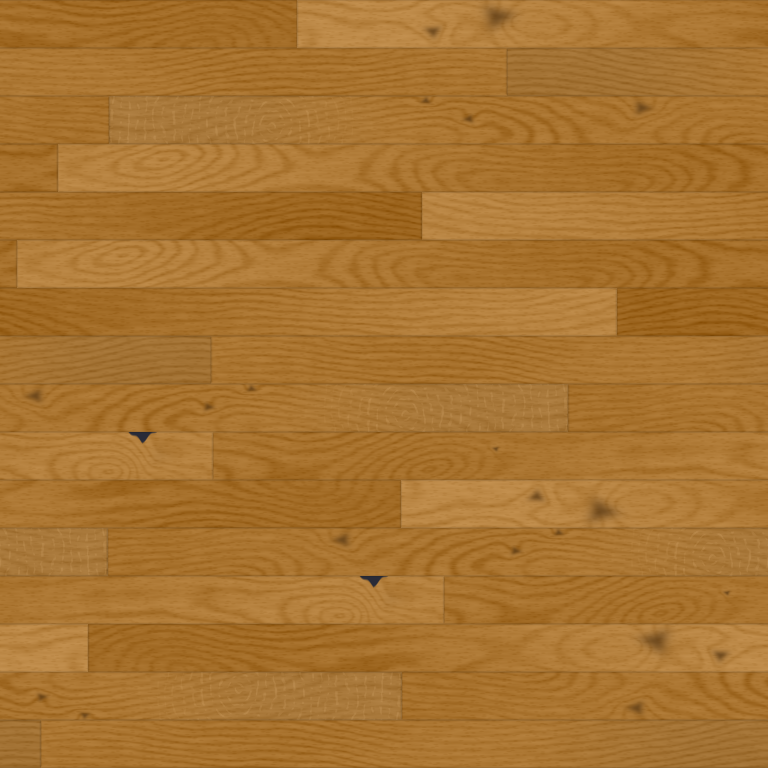
Give the GLSL for this texture, as a three.js fragment shader.

```glsl
varying vec2 vUv;

const float ROWS = 16.0;
const vec3 DEEP_OAK = vec3(0.58, 0.36, 0.08);
const vec3 PALE_OAK = vec3(0.76, 0.56, 0.305);
const vec3 GREY_OAK = vec3(0.60, 0.43, 0.21);
const vec3 KNOT_BROWN = vec3(0.36, 0.23, 0.08);
const vec3 HOLE_BLUE = vec3(0.16, 0.17, 0.22);

// Joint position per row from the top; negative planks run leftwards
const mat4 JOINTS = mat4(0.387, 0.66, 0.142, 0.075, 0.549, 0.022, -0.803, -0.275,
                         -0.74, -0.277, 0.522, -0.14, -0.578, -0.115, -0.523, -0.053);
// Board design per row; negative boards are flipped top to bottom
const mat4 BOARDS = mat4(1, 2, 3, 4, 5, 4, 5, 2, 3, 6, -1, 3, 6, 1, -3, 2);

float pick(mat4 list, float index) {
  float value = 0.0;
  for (int c = 0; c < 4; c++)
    for (int r = 0; r < 4; r++)
      if (abs(float(c * 4 + r) - index) < 0.5) value = list[c][r];
  return value;
}

vec2 hash2(vec2 p) {
  return fract(sin(vec2(dot(p, vec2(127.1, 311.7)), dot(p, vec2(269.5, 183.3)))) * 4375.85);
}

// Distance to the nearest cell point
float cellular(vec2 p) {
  vec2 cell = floor(p), local = fract(p);
  float nearest = 2.0;
  for (int y = -1; y <= 1; y++)
    for (int x = -1; x <= 1; x++) {
      vec2 o = vec2(float(x), float(y));
      nearest = min(nearest, length(o + hash2(cell + o) - local));
    }
  return nearest;
}

float ripple(vec2 p, float seed) {
  float sum = 0.0, amp = 0.5;
  for (int i = 0; i < 4; i++) {
    sum += amp * sin(p.x + seed + 1.3 * sin(p.y + seed * 1.7));
    p = mat2(1.7, 0.6, -0.5, 1.9) * p;
    seed += 2.3;
    amp *= 0.5;
  }
  return sum;
}

// Start tone, end tone, distance of the board from the heart of the log
vec3 boardStyle(float board) {
  if (board < 1.5) return vec3(0.96, 0.40, 0.25);
  if (board < 2.5) return vec3(0.60, 0.55, 2.60);
  if (board < 3.5) return vec3(0.72, 0.50, 0.60);
  if (board < 4.5) return vec3(0.82, 0.42, 0.10);
  if (board < 5.5) return vec3(0.88, 0.30, 0.95);
  return vec3(0.77, 0.50, 0.20);
}

// Growth rings of a log whose heart wanders past the board
float growthField(vec2 p, float seed, float heart) {
  float drift = 0.3 * sin(p.x * 0.42 + seed) + 0.07 * sin(p.x * 1.3 + seed * 2.0);
  float depth = 0.85 * sin(p.x * 0.36 + seed * 1.9) + 0.2 * sin(p.x * 0.9 + seed);
  float field = length(vec2(p.y - 0.5 + drift + heart, depth));
  return field + 0.055 * ripple(p * vec2(1.8, 4.0), seed);
}

// Knot is centre and radius; x bends the grain, y stains it
vec2 knotEffect(vec2 p, vec3 knot, bool present) {
  vec2 d = (p - knot.xy) * vec2(0.75, 1.0) / knot.z;
  float r2 = dot(d, d) * (1.0 + 0.35 * sin(3.0 * atan(d.y, d.x + 0.001) + knot.x));
  return present ? vec2(2.2 * knot.z * exp(-r2 * 0.16), exp(-r2 * 1.6)) : vec2(0.0);
}

vec2 boardKnots(vec2 p, float board) {
  bool knotty = board < 1.5, flecked = abs(board - 3.0) < 0.5, holed = board > 5.5;
  return knotEffect(p, vec3(2.83, 0.35, 0.12), knotty)
       + knotEffect(p, vec3(4.17, 0.65, 0.24), knotty)
       + knotEffect(p, vec3(6.60, 0.90, 0.07), flecked)
       + knotEffect(p, vec3(7.50, 0.52, 0.08), flecked)
       + knotEffect(p, vec3(11.1, 0.75, 0.13), flecked)
       + knotEffect(p, vec3(10.1, 0.65, 0.05), holed)
       + knotEffect(p, vec3(1.10, 0.50, 0.20), holed) * vec2(1.0, 0.1);
}

// Pale curved rays near the start of a quarter-sawn board
float rayFlecks(vec2 p) {
  float arcs = length((p - vec2(3.4, 0.35)) * vec2(1.0, 0.8)) + 0.07 * ripple(p * 5.0, 1.0);
  float lines = smoothstep(0.55, 1.0, sin(arcs * 34.0));
  float broken = smoothstep(0.25, 0.6, cellular(p * vec2(5.0, 9.0)));
  return lines * broken * (1.0 - smoothstep(3.5, 6.0, p.x));
}

float seam(float gap, float width) {
  return 1.0 - smoothstep(0.0, width, gap);
}

void main() {
  // Board coordinates, with the board height as unit
  float down = (1.0 - vUv.y) * ROWS;
  float row = min(floor(down), ROWS - 1.0);
  float joint = pick(JOINTS, row), design = pick(BOARDS, row), board = abs(design);
  float along = fract(sign(joint) * (vUv.x - abs(joint)));
  float up = 1.0 - (down - row);
  vec2 p = vec2(along * ROWS, design < 0.0 ? 1.0 - up : up);

  // Tone, growth rings and fibres
  vec3 style = boardStyle(board);
  vec2 knots = boardKnots(p, board);
  float tone = mix(style.x, style.y, smoothstep(0.05, 0.8, along));
  float field = growthField(p, board * 2.4, style.z) + knots.x;
  float ring = pow(0.5 + 0.5 * sin(field * 42.0), 2.5);
  float strength = 0.24 + 0.16 * ripple(p * vec2(0.6, 2.0), board);
  float fibre = cellular(p * vec2(2.2, 15.0) + board * 17.0);
  float pore = 1.0 - smoothstep(0.08, 0.32, cellular(p * vec2(4.5, 13.0) + board * 31.0));
  tone += 0.07 * ripple(p * vec2(0.5, 3.0), board * 3.0) + 0.22 * (fibre - 0.45);
  tone -= ring * strength + 0.13 * pore;
  if (abs(board - 3.0) < 0.5) tone += 0.24 * rayFlecks(p);

  // Colour, knots and the open hole
  vec3 color = mix(DEEP_OAK, PALE_OAK, tone);
  float grey = (board > 1.5 && board < 3.5) ? 1.0 - smoothstep(0.12, 0.4, along) : 0.0;
  color = mix(color, GREY_OAK + 0.12 * (tone - 0.5), grey * 0.5);
  color = mix(color, KNOT_BROWN, min(knots.y, 1.0) * 0.75);
  float hole = 0.22 - (1.0 - p.y) - 0.8 * abs(p.x - 1.47) + 0.03 * sin(p.x * 23.0);
  if (board > 5.5) color = mix(color, HOLE_BLUE, smoothstep(-0.02, 0.04, hole));

  // Tight seams between boards
  float endGap = min(p.x, ROWS - p.x), sideGap = min(up, 1.0 - up);
  color *= 1.0 - 0.12 * max(seam(endGap, 0.04), seam(sideGap, 0.04));
  gl_FragColor = vec4(color, 1.0);
}
```
